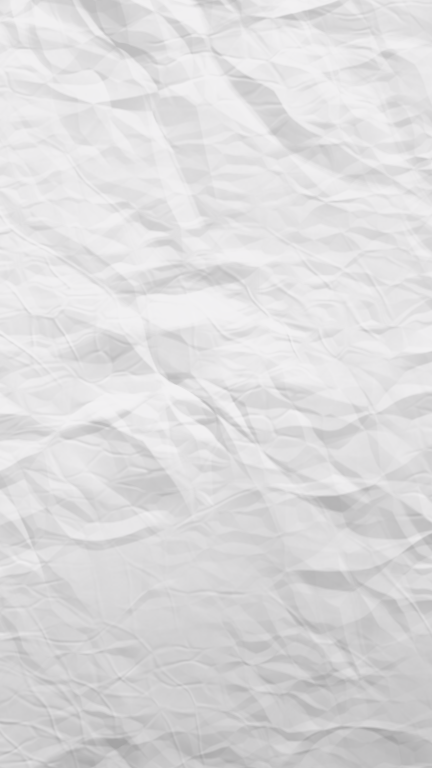
Reproduce this texture procedurally as a Shadertoy shader.

```glsl
// Crumpled white paper: soft folded facets and sparse fine creases under light from above.

#define LIGHT_DIR normalize(vec2(0.3, 0.95))
#define TOP_TONE 0.914
#define BOTTOM_TONE 0.785
#define WHITE_LIMIT 0.95
#define FOLD_LAYERS 4
#define FOLD_SCALE 3.3
#define FOLD_SLOPE 0.0135
#define FOLD_WARP 0.42
#define CREASE_SLOPE 0.065
#define CREASE_WIDTH 0.0045
#define SOFTNESS 0.003
#define PAPER_TINT vec3(1.0, 0.996, 1.001)

vec2 hash2(vec2 p) {
    vec3 h = fract(vec3(p.xyx) * vec3(0.1031, 0.1030, 0.0973));
    h += dot(h, h.yzx + 33.33);
    return fract((h.xx + h.yz) * h.zy);
}

// Smooth value noise with two independent channels
vec2 noise2(vec2 p) {
    vec2 cell = floor(p), f = fract(p);
    f = f * f * f * (f * (f * 6.0 - 15.0) + 10.0);
    vec2 low = mix(hash2(cell), hash2(cell + vec2(1, 0)), f.x);
    vec2 high = mix(hash2(cell + vec2(0, 1)), hash2(cell + vec2(1, 1)), f.x);
    return mix(low, high, f.y);
}

mat2 rotation(float angle) {
    float c = cos(angle), s = sin(angle);
    return mat2(c, s, -s, c);
}

// Squared distances to the nearest and second nearest cell points
vec2 nearestTwo(vec2 p) {
    vec2 cell = floor(p), f = fract(p);
    vec2 nearest = vec2(9.0);
    for (int y = -1; y <= 1; y++)
    for (int x = -1; x <= 1; x++) {
        vec2 offset = vec2(x, y);
        vec2 toPoint = offset + 0.1 + 0.8 * hash2(cell + offset + 40.0) - f;
        float d = dot(toPoint, toPoint);
        nearest = d < nearest.x ? vec2(d, nearest.x) : vec2(nearest.x, min(nearest.y, d));
    }
    return nearest;
}

// Piecewise planar folds at several sizes, with raised creases on some borders
float paperHeight(vec2 p) {
    float height = 0.0, scale = FOLD_SCALE, slope = FOLD_SLOPE, side = 1.0;
    for (int i = 0; i < FOLD_LAYERS; i++) {
        float layer = float(i);
        vec2 warp = noise2(p * scale * 0.9 + 11.0 * layer) - 0.5;
        warp += 0.2 * (noise2(p * scale * 2.6 + 5.0) - 0.5);
        float angle = 0.2 + 0.55 * side + 0.1 * layer;
        vec2 q = rotation(angle) * (p * scale + FOLD_WARP * warp);
        vec2 d = nearestTwo(q * vec2(0.72, 1.3) + 17.0 * layer);

        vec2 patches = noise2(p * (2.6 + 0.8 * layer) + 7.3 * layer + 3.0);
        float foldMask = mix(0.15, 1.6, smoothstep(0.3, 0.8, patches.x));
        float creaseMask = smoothstep(0.45, 0.85, patches.y);

        float edge = 0.5 * (sqrt(d.y) - sqrt(d.x)) / scale / CREASE_WIDTH;
        float crease = CREASE_SLOPE * CREASE_WIDTH * exp(-edge * edge);
        height += side * (slope * foldMask * (d.y - d.x) / scale + creaseMask * crease);
        scale *= 1.65;
        slope *= 0.9;
        side = -side;
    }
    return height;
}

void mainImage(out vec4 fragColor, in vec2 fragCoord) {
    vec2 p = fragCoord / iResolution.x;
    vec2 uv = fragCoord / iResolution.xy;

    // Slope towards the light, averaged across it to smooth the edges
    vec2 along = LIGHT_DIR * SOFTNESS;
    vec2 across = vec2(-along.y, along.x) * 0.4;
    float slope = 0.0;
    for (int i = -1; i <= 1; i += 2) {
        vec2 tap = p + across * float(i);
        slope += paperHeight(tap - along) - paperHeight(tap + along);
    }
    slope = clamp(slope / (4.0 * SOFTNESS), -0.12, 0.12);

    // Sheet tone: bright above, greyer towards the lower right
    float tone = mix(BOTTOM_TONE, TOP_TONE, smoothstep(-0.1, 0.62, uv.y));
    tone += 0.04 * (0.4 - uv.x) * (1.0 - uv.y);
    tone += 0.025 * (noise2(p * 3.0 + 21.0).x - 0.5);
    tone += slope * (slope < 0.0 ? 1.2 : 0.85);

    // Faint fibre grain
    tone += 0.006 * (noise2(p * 70.0).x - 0.5) + 0.005 * (noise2(p * 170.0).y - 0.5);

    // Soft highlight limit
    float gap = tone - WHITE_LIMIT;
    tone = 0.5 * (tone + WHITE_LIMIT - sqrt(gap * gap + 0.0006));
    fragColor = vec4(tone * PAPER_TINT, 1.0);
}
```
